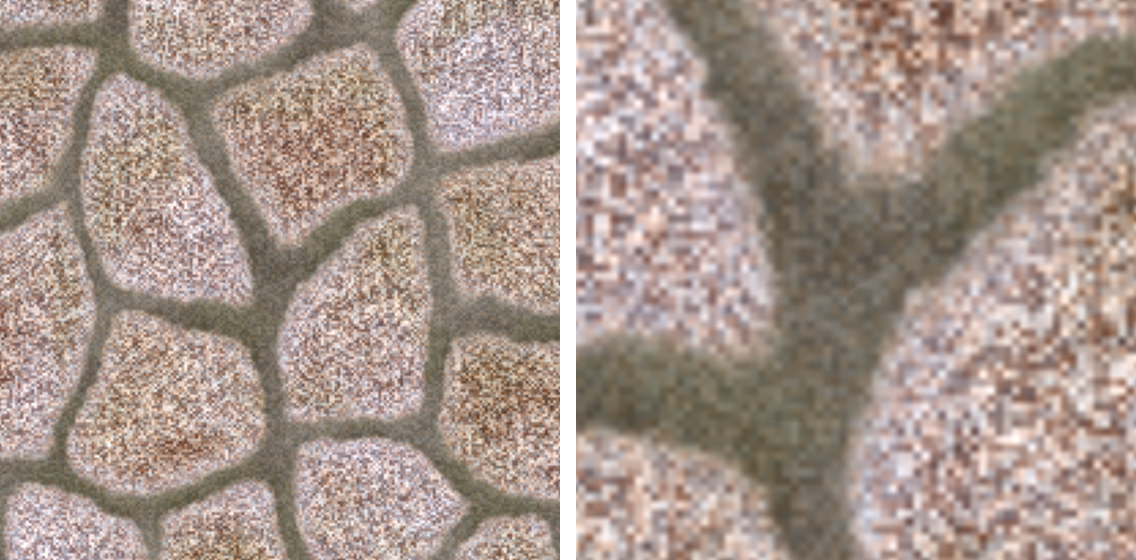
Left: the whole. Right: its middle third, enlarged.
Write a Shadertoy shader that draws this texture.

```glsl
// Rubble stone wall: pink and tan granite slabs set in recessed olive-grey mortar.
#define CELLS vec2(3.45, 2.85)
#define JITTER 0.82
#define JOINT 0.056
#define SOFTNESS 0.021
#define ROUNDING 22.0
#define GRAIN 205.0
#define GRAIN_CONTRAST 0.50
#define LILAC vec3(0.77, 0.71, 0.745)
#define TAN vec3(0.725, 0.63, 0.575)
#define RUST vec3(0.62, 0.48, 0.41)
#define OLIVE vec3(0.60, 0.53, 0.41)
#define MORTAR vec3(0.485, 0.45, 0.405)

float hash(vec2 p) {
    return fract(sin(dot(p, vec2(127.1, 311.7))) * 43758.55);
}

vec2 hash2(vec2 p) {
    return vec2(hash(p), hash(p + 37.3));
}

float noise(vec2 p) {
    vec2 i = floor(p), f = fract(p);
    f = f * f * (3.0 - 2.0 * f);
    return mix(mix(hash(i), hash(i + vec2(1, 0)), f.x),
               mix(hash(i + vec2(0, 1)), hash(i + vec2(1, 1)), f.x), f.y);
}

float fbm(vec2 p) {
    float sum = 0.0, amp = 0.533;
    for (int i = 0; i < 4; i++) {
        sum += amp * noise(p);
        p = mat2(1.6, 1.2, -1.2, 1.6) * p + 7.1;
        amp *= 0.5;
    }
    return sum;
}

vec2 site(vec2 cell) {
    return cell + 0.5 + JITTER * (hash2(cell) - 0.5);
}

// Rounded distance to the joint line, direction across it, and the stone's cell.
float stoneEdge(vec2 p, out vec2 across, out vec2 stone) {
    vec2 base = floor(p);
    float nearest = 1e3;
    for (int y = -1; y <= 1; y++)
    for (int x = -1; x <= 1; x++) {
        vec2 cell = base + vec2(x, y);
        float d = length(site(cell) - p);
        if (d < nearest) { nearest = d; stone = cell; }
    }
    vec2 home = site(stone);
    float total = 0.0;
    across = vec2(0);
    for (int y = -2; y <= 2; y++)
    for (int x = -2; x <= 2; x++) {
        if (x == 0 && y == 0) continue;
        vec2 other = site(stone + vec2(x, y));
        vec2 dir = normalize(other - home);
        float weight = exp(-ROUNDING * dot(0.5 * (home + other) - p, dir));
        total += weight;
        across += weight * dir;
    }
    across /= total;
    return -log(total) / ROUNDING;
}

void mainImage(out vec4 fragColor, in vec2 fragCoord) {
    vec2 uv = fragCoord / iResolution.y;

    // Slab layout with wavering, slightly ragged outlines
    vec2 warp = vec2(fbm(uv * 5.0), fbm(uv * 5.0 + 19.0)) - 0.5;
    vec2 across, stone;
    float d = stoneEdge(uv * CELLS + 0.28 * warp + vec2(4.3, 2.6), across, stone);
    float ragged = d + 0.022 * (noise(uv * 75.0) - 0.5);
    float width = JOINT * (0.75 + 0.5 * noise(uv * 7.0 + 3.0));
    float joint = 1.0 - smoothstep(width - SOFTNESS, width + SOFTNESS, ragged);

    // Fine crystals, coarser flecks and diagonal bedding streaks
    float fine = noise(uv * GRAIN) - 0.5;
    float fleck = noise(uv * GRAIN * 0.53 + 11.0) - 0.5;
    float tint = noise(uv * GRAIN * 0.8 + 53.0) - 0.5;
    float angle = 0.65 + 0.7 * (hash(stone + 5.0) - 0.5);
    vec2 bed = mat2(cos(angle), -sin(angle), sin(angle), cos(angle)) * uv;
    float streak = noise(bed * vec2(22.0, 95.0)) - 0.5;
    float grain = fine + 0.45 * fleck;

    // Stone colour: slab tone, weathered clouds, rust and olive stains
    float cloud = fbm(uv * 6.0 + stone * 3.7);
    float warmth = hash(stone + 8.0) * 0.75 + 1.6 * (cloud - 0.5) + 0.15;
    vec3 color = mix(LILAC, TAN, clamp(warmth, 0.0, 1.0));
    float inside = smoothstep(0.08, 0.25, d);
    float rust = smoothstep(0.48, 0.75, fbm(uv * 5.0 + stone * 9.1 + 31.0));
    float olive = smoothstep(0.5, 0.75, fbm(uv * 7.0 + 67.0));
    color = mix(color, RUST, 0.65 * rust * inside);
    color = mix(color, OLIVE, 0.5 * olive);
    float rim = 1.0 - smoothstep(0.06, 0.19, d);
    color = mix(color, LILAC + 0.025, 0.6 * rim * smoothstep(0.35, 0.65, cloud));
    color += GRAIN_CONTRAST * grain * vec3(0.88, 1.0, 1.02) * (1.0 - 0.35 * rim);
    color += 0.10 * tint * vec3(1.0, -0.1, -0.9);
    color += 0.11 * streak * inside;

    // Mortar: hollow shading, mossy patches and faint sand
    float side = across.y * clamp(d / width, -1.0, 1.0);
    vec3 mortar = MORTAR + 0.22 * (fbm(uv * 9.0 + 41.0) - 0.5);
    mortar = mix(mortar, vec3(0.43, 0.41, 0.31), 0.55 * smoothstep(0.4, 0.65, fbm(uv * 8.0 + 23.0)));
    mortar -= 0.065 * side;
    mortar += 0.13 * grain + 0.04 * tint * vec3(1.0, 0.0, -1.0);

    // Soft contact stain where the mortar meets the slab
    color = mix(color, OLIVE, 0.3 * (1.0 - smoothstep(width, width + 0.05, d)));
    fragColor = vec4(clamp(mix(color, mortar, joint), 0.0, 1.0), 1.0);
}
```
